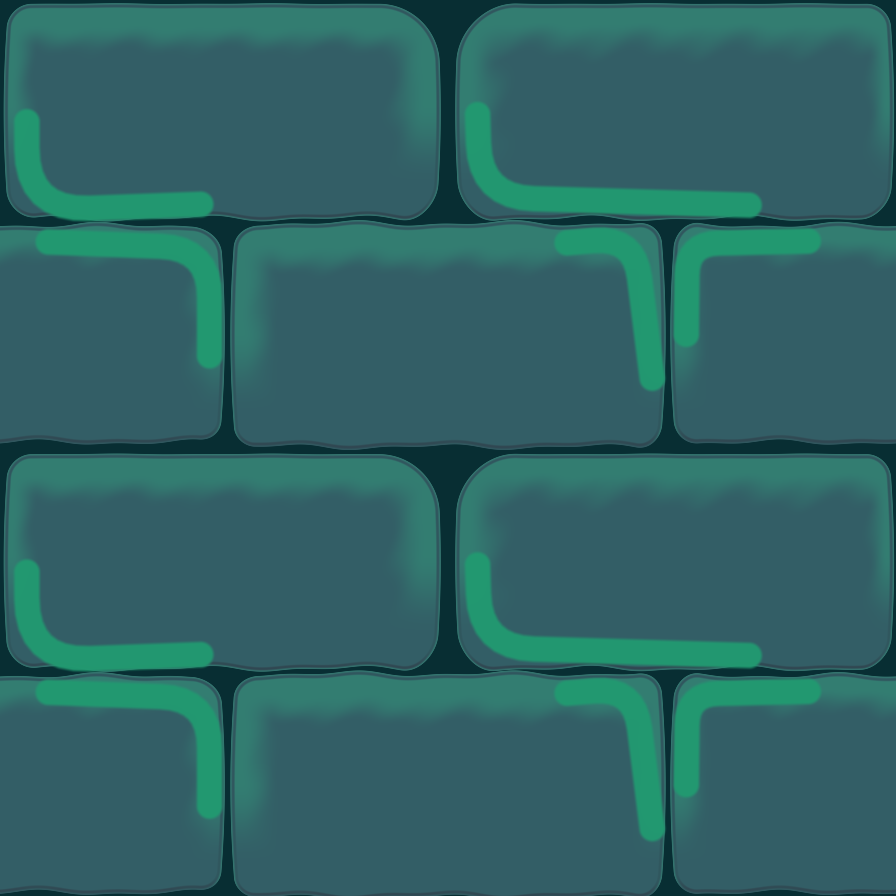
This pattern is drawn by a Shadertoy shader. Its source:

```glsl
const vec3 GROOVE = vec3(0.03, 0.18, 0.20);
const vec3 STONE = vec3(0.20, 0.37, 0.40);
const vec3 SHEEN = vec3(0.20, 0.49, 0.445);
const vec3 OUTLINE = vec3(0.19, 0.34, 0.37);
const vec3 UNDERSIDE = vec3(0.19, 0.28, 0.32);
const vec3 STROKE = vec3(0.13, 0.60, 0.44);

// Coordinates are percent of the canvas, y pointing down.
float pixelSize() { return 100.0 / iResolution.y; }

// Radii: top left, top right, bottom left, bottom right.
float roundedBox(vec2 q, vec2 halfSize, vec4 radii) {
    vec2 side = q.x < 0.0 ? radii.xz : radii.yw;
    float r = q.y < 0.0 ? side.x : side.y;
    vec2 d = abs(q) - halfSize + r;
    return length(max(d, 0.0)) + min(max(d.x, d.y), 0.0) - r;
}

float segment(vec2 p, vec2 a, vec2 b) {
    vec2 pa = p - a, ba = b - a;
    return length(pa - ba * clamp(dot(pa, ba) / dot(ba, ba), 0.0, 1.0));
}

float fadeOut(float start, float end, float x) {
    return 1.0 - smoothstep(start, end, x);
}

// Box: left, top, right, bottom. Sheen: left width, right width, top depth, reach.
void addBrick(inout vec3 color, vec2 p, vec4 box, vec4 radii, vec4 sheen, float topWave, float seed) {
    float px = pixelSize();
    vec2 halfSize = 0.5 * (box.zw - box.xy);
    vec2 q = p - 0.5 * (box.xy + box.zw);
    float down = smoothstep(-halfSize.y, halfSize.y, q.y);

    // Hand-drawn edges: bowed sides, wavy top and bottom
    vec2 bent = q;
    bent.x *= 1.0 + 0.00016 * q.y * q.y;
    bent.y += mix(topWave, 1.0, down) * (0.22 * sin(q.x * 0.36 + q.y * 0.11 + seed)
            + 0.14 * sin(q.x * 0.73 - q.y * 0.07 + seed * 2.3));
    float d = roundedBox(bent, halfSize, radii);

    // Soft sheen on the top and down both sides
    float ripple = 1.0 + 0.08 * sin(q.x * 0.55 + seed) + 0.06 * sin(q.x * 1.1 + q.y * 0.8)
                 + 0.06 * sin(q.y * 0.9 + seed);
    vec2 fromSide = vec2(q.x + halfSize.x, halfSize.x - q.x);
    float fromTop = q.y + halfSize.y;
    vec2 widths = sheen.xy * ripple;
    float reachFade = fadeOut(sheen.w - 9.0, sheen.w, fromTop);
    float topSheen = fadeOut(0.45 * sheen.z, 1.15 * sheen.z, fromTop * ripple);
    float leftSheen = reachFade * fadeOut(0.3 * widths.x, 1.25 * widths.x, fromSide.x);
    float rightSheen = reachFade * fadeOut(0.3 * widths.y, 1.25 * widths.y, fromSide.y);
    float glow = 1.0 - (1.0 - topSheen) * (1.0 - leftSheen) * (1.0 - rightSheen);
    vec3 fill = mix(STONE, SHEEN, glow);

    // Thin light rim with a darker line inside it
    float bottom = smoothstep(halfSize.y - 2.0, halfSize.y, q.y);
    vec3 rim = mix(mix(STONE, SHEEN, 0.7), OUTLINE, bottom * topWave);
    vec3 line = mix(OUTLINE, UNDERSIDE, bottom);
    fill = mix(line, fill, smoothstep(px, -px, d + 0.48));
    fill = mix(rim, fill, smoothstep(px, -px, d + 0.17));
    color = mix(color, fill, smoothstep(0.5 * px, -0.5 * px, d));
}

// Brush stroke along two arms joined by a curved bend
void addStroke(inout vec3 color, vec2 p, vec2 start, vec2 corner, vec2 end, float bend) {
    vec2 a = corner + bend * normalize(start - corner);
    vec2 b = corner + bend * normalize(end - corner);
    float d = min(segment(p, start, a), segment(p, b, end));
    vec2 last = a;
    for (int i = 1; i <= 8; i++) {
        float t = float(i) / 8.0;
        vec2 next = mix(mix(a, corner, t), mix(corner, b, t), t);
        d = min(d, segment(p, last, next));
        last = next;
    }
    float soft = max(0.25, pixelSize());
    color = mix(color, STROKE, 0.97 * fadeOut(1.42 - soft, 1.42 + soft, d));
}

void mainImage(out vec4 fragColor, in vec2 fragCoord) {
    vec2 p = 100.0 * fragCoord / iResolution.xy;
    p.y = mod(100.0 - p.y, 50.26);
    vec2 wrapped = vec2(p.x < 50.0 ? p.x + 100.0 : p.x, p.y);
    vec3 color = GROOVE;

    // Upper course
    addBrick(color, p, vec4(0.4, 0.4, 49.2, 24.4), vec4(2.6, 6.5, 3.2, 4.0),
             vec4(2.8, 5.2, 5.2, 20.0), 0.15, 1.2);
    addBrick(color, p, vec4(50.8, 0.4, 99.8, 24.4), vec4(6.5, 2.6, 4.0, 3.2),
             vec4(5.0, 2.6, 5.0, 20.0), 0.15, 3.9);
    addStroke(color, p, vec2(3.0, 13.6), vec2(3.0, 23.5), vec2(22.4, 22.8), 7.0);
    addStroke(color, p, vec2(53.3, 12.8), vec2(53.6, 22.0), vec2(83.6, 22.9), 6.0);

    // Lower course, offset by half a brick
    addBrick(color, p, vec4(25.7, 24.9, 74.3, 49.9), vec4(2.6, 2.6, 2.2, 2.8),
             vec4(4.2, 3.2, 5.2, 21.0), 1.0, 0.6);
    addBrick(color, wrapped, vec4(74.8, 25.1, 125.1, 49.4), vec4(2.8, 3.2, 2.6, 2.4),
             vec4(3.6, 4.0, 3.8, 21.0), 1.0, 5.1);
    addStroke(color, p, vec2(63.3, 27.1), vec2(70.8, 26.5), vec2(72.8, 42.2), 4.5);
    addStroke(color, wrapped, vec2(105.4, 27.0), vec2(123.4, 27.7), vec2(123.4, 39.7), 5.5);
    addStroke(color, wrapped, vec2(76.6, 37.3), vec2(76.7, 27.2), vec2(90.2, 26.9), 3.5);

    fragColor = vec4(color, 1.0);
}
```
